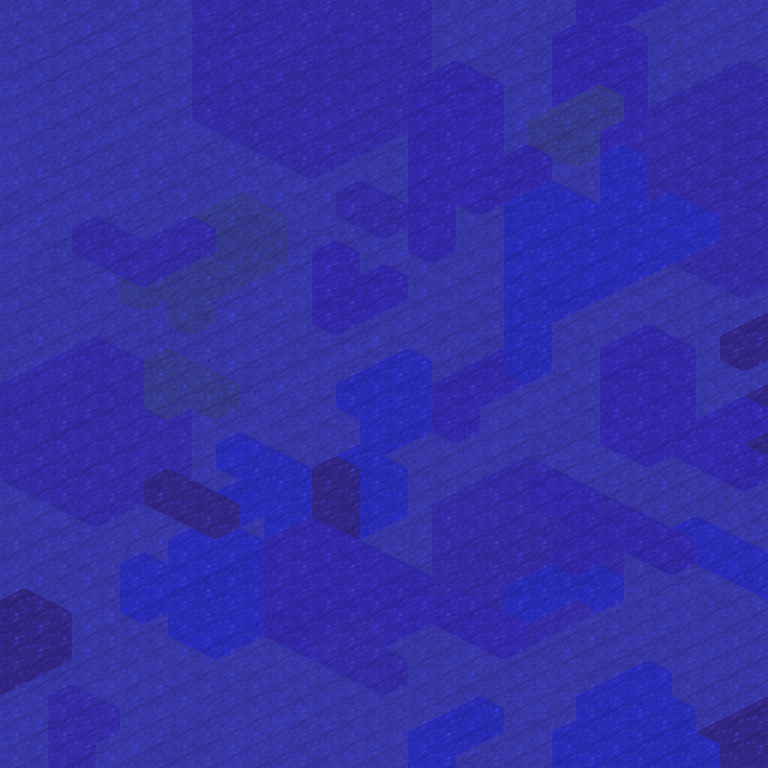
Give the GLSL for this pattern, as a WebGL 2 fragment shader.

```glsl
#version 300 es
precision highp float;
// Blue camouflage of clustered isometric hexagons under a fine slanted weave with bright flecks.

uniform vec2 u_resolution;
out vec4 outColor;

const float CELLS = 32.0;    // lattice units across the canvas
const int LARGE_PATCHES = 5; // single big hexagons, painted first
const int GROUPS = 15;       // clusters of wandering chains
const int MEMBERS = 4;       // chains in each cluster
const int FLECKS = 7;

const vec3 GROUND = vec3(0.208, 0.207, 0.632);
const vec3 INDIGO = vec3(0.198, 0.160, 0.625);
const vec3 COBALT = vec3(0.148, 0.165, 0.690);
const vec3 MIDNIGHT = vec3(0.182, 0.145, 0.505);
const vec3 VIOLET = vec3(0.192, 0.147, 0.640);
const vec3 SLATE = vec3(0.203, 0.220, 0.545);
const vec3 GLINT = vec3(0.310, 0.300, 1.000);

float hash(vec2 p) {
    vec3 q = fract(vec3(p.xyx) * 0.1031);
    q += dot(q, q.yzx + 33.33);
    return fract((q.x + q.y) * q.z);
}

// Value noise that repeats after the given number of cells.
float tiledNoise(vec2 p, vec2 period) {
    vec2 cell = floor(p);
    vec2 f = fract(p);
    f = f * f * (3.0 - 2.0 * f);
    vec2 lo = mod(cell, period);
    vec2 hi = mod(cell + 1.0, period);
    return mix(mix(hash(lo), hash(vec2(hi.x, lo.y)), f.x),
               mix(hash(vec2(lo.x, hi.y)), hash(hi), f.x), f.y);
}

// Hexagon with upright sides and two-to-one slopes.
float hexDistance(vec2 p, float radius) {
    p = abs(p);
    return max(p.x, p.y + 0.5 * p.x) - radius;
}

vec2 latticePoint(vec2 p) {
    float column = floor(p.x);
    return vec2(column, floor(p.y) + 0.5 * mod(column, 2.0));
}

vec2 latticeStep(float pick) {
    float way = floor(pick * 6.0);
    float side = way < 3.0 ? 1.0 : -1.0;
    float axis = mod(way, 3.0);
    return side * (axis < 1.0 ? vec2(0.0, 1.0) : vec2(1.0, axis - 1.5));
}

// Evenly scattered positions, reaching a little past the canvas.
vec2 scatter(float seed) {
    return fract(seed * vec2(0.7549, 0.5698) + 0.17) * (CELLS + 4.0) - 2.0;
}

vec3 patchColor(float pick) {
    if (pick < 0.16) return INDIGO;
    if (pick < 0.54) return COBALT;
    if (pick < 0.75) return MIDNIGHT;
    return pick < 0.93 ? VIOLET : SLATE;
}

// A chain of equal hexagons that wanders along the lattice.
float chainDistance(vec2 p, vec2 start, float radius, int links, float seed) {
    float d = 1e3;
    vec2 center = start;
    for (int k = 0; k < links; k++) {
        d = min(d, hexDistance(p - center, radius));
        center += latticeStep(hash(vec2(seed, float(k / 2) + 40.0)));
    }
    return d;
}

vec3 paint(vec3 under, vec3 over, float d, float pixel) {
    return mix(under, over, clamp(0.5 - d / pixel, 0.0, 1.0));
}

vec3 camouflage(vec2 p, float pixel) {
    vec3 color = GROUND;
    for (int i = 1; i <= LARGE_PATCHES; i++) {
        float radius = 4.0 + float(i % 2);
        float d = hexDistance(p - latticePoint(scatter(float(i))), radius);
        color = paint(color, i < LARGE_PATCHES ? INDIGO : MIDNIGHT, d, pixel);
    }
    for (int i = 0; i < GROUPS * MEMBERS; i++) {
        float seed = float(i) + 1.0;
        float group = float(i / MEMBERS);
        int member = i % MEMBERS;
        vec2 drift = vec2(hash(vec2(seed, 7.0)), hash(vec2(seed, 13.0))) - 0.5;
        vec2 start = latticePoint(scatter(group + 9.0) + 8.0 * drift);
        float radius = member == 0 ? 2.0 : 1.0;
        int links = 2 + int(hash(vec2(seed, 23.0)) * 5.0);
        float d = chainDistance(p, start, radius, links, seed);
        float pick = fract(group * 0.618 + (member == MEMBERS - 1 ? 0.35 : 0.2));
        color = paint(color, patchColor(pick), d, pixel);
    }
    return color;
}

// Short bright dashes, at the same places in every tile.
float fleckMask(vec2 p) {
    float mask = 0.0;
    for (int k = 0; k < FLECKS; k++) {
        float seed = float(k) + 3.0;
        vec2 place = vec2(hash(vec2(seed, 2.0)), hash(vec2(seed, 5.0)));
        vec2 offset = fract(p - place + 0.5) - 0.5;
        float strength = mix(0.3, 1.0, hash(vec2(seed, 11.0)));
        mask = max(mask, strength * exp(-dot(offset * offset, vec2(110.0, 420.0))));
    }
    return mask;
}

void main() {
    float canvas = min(u_resolution.x, u_resolution.y);
    vec2 p = gl_FragCoord.xy / canvas * CELLS;
    vec3 color = camouflage(p, CELLS / canvas);

    // Weave: fine streaks rising to the right, grain and faint broad bands.
    vec2 slanted = vec2(p.x, p.y - 0.5 * p.x);
    float streak = tiledNoise(slanted * vec2(4.0, 8.0), vec2(4.0, 8.0)) - 0.5;
    float grain = tiledNoise(p * 14.0, vec2(448.0)) - 0.5;
    float band = tiledNoise(slanted * vec2(0.4, 1.5), vec2(64.0)) - 0.5;
    color *= 0.99 + 0.17 * streak + 0.13 * grain + 0.05 * band;

    float twinkle = 0.55 + 0.45 * tiledNoise(slanted * 3.0, vec2(192.0));
    color = mix(color, GLINT, 0.9 * twinkle * fleckMask(slanted));
    outColor = vec4(color, 1.0);
}
```
